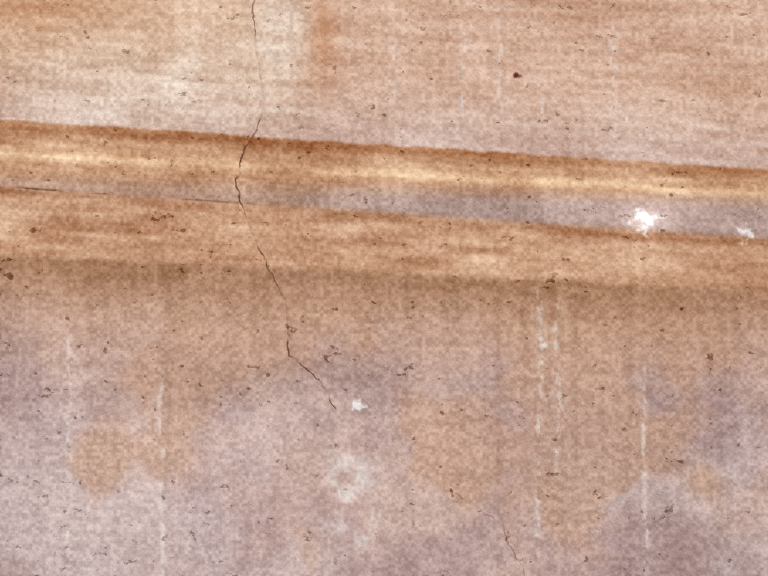
Give the GLSL for this texture, as a Shadertoy shader.

```glsl
float hash(vec2 p) {
    return fract(sin(dot(p, vec2(127.1, 311.7))) * 43758.545);
}
float noise(vec2 p) {
    vec2 i = floor(p), f = fract(p);
    f = f * f * (3.0 - 2.0 * f);
    return mix(mix(hash(i), hash(i + vec2(1, 0)), f.x),
               mix(hash(i + vec2(0, 1)), hash(i + vec2(1, 1)), f.x), f.y);
}
float fbm(vec2 p) {
    float sum = 0.0;
    for (float amp = 0.5; amp > 0.03; amp *= 0.5) {
        sum += amp * noise(p);
        p = mat2(1.6, 1.2, -1.2, 1.6) * p + 7.3;
    }
    return sum;
}
float blob(vec2 p, vec2 center, vec2 radius) {
    vec2 d = (p - center) / radius;
    return exp(-dot(d, d));
}
float ridge(float y, float height, float width) {
    return exp(-pow(abs(y - height) / width, 2.0));
}
// Soft step that rises above the given height
float above(float y, float height, float blur) {
    return smoothstep(-blur, blur, y - height);
}
float segmentDistance(vec2 p, vec2 a, vec2 b) {
    vec2 d = b - a;
    return length(p - a - d * clamp(dot(p - a, d) / dot(d, d), 0.0, 1.0));
}

float crack(vec2 p, float pixel) {
    const vec2 path[16] = vec2[](
        vec2(.441, 1.01), vec2(.443, .913), vec2(.458, .826), vec2(.448, .774),
        vec2(.427, .743), vec2(.410, .688), vec2(.429, .609), vec2(.462, .545),
        vec2(.493, .479), vec2(.503, .384), vec2(.547, .349), vec2(.582, .292),
        vec2(.66, .22), vec2(.78, .15), vec2(.87, .09), vec2(.917, -.01));
    vec2 q = p + 0.012 * (vec2(fbm(p * 60.0), fbm(p * 60.0 + 31.0)) - 0.5);
    float ink = 0.0;
    for (int i = 0; i < 15; i++) {
        float strength = i < 3 ? 0.5 : (i < 11 ? 0.75 : (i < 13 ? 0.08 : 0.35));
        float d = segmentDistance(q, path[i], path[i + 1]);
        ink = max(ink, strength * (1.0 - smoothstep(0.0, 0.001 + pixel, d)));
    }
    return ink * (0.2 + smoothstep(.25, .75, noise(p * 60.0)));
}

// Pale vertical runs: x, lower end, upper end
float drips(vec2 p) {
    const vec3 runs[10] = vec3[](
        vec3(.804, .75, .94), vec3(.868, .81, .97), vec3(.94, .75, .87), vec3(1.066, .72, .97),
        vec3(.69, .82, .93), vec3(.937, .04, .49), vec3(.968, .2, .47), vec3(1.122, .0, .36),
        vec3(.118, .05, .42), vec3(.278, .0, .35));
    float sum = 0.0;
    for (int i = 0; i < 10; i++) {
        vec3 r = runs[i];
        float x = r.x + 0.012 * (noise(vec2(p.y * 14.0, r.x * 90.0)) - 0.5);
        float span = above(p.y, r.y, 0.05) * (1.0 - above(p.y, r.z, 0.05));
        sum += span * (ridge(p.x, x, 0.004) + 0.3 * ridge(p.x, x, 0.016));
    }
    return sum * smoothstep(0.35, 0.65, fbm(p * vec2(120, 70)));
}

float splash(vec2 p, vec2 center, float radius) {
    float d = length((p - center) * vec2(0.75, 1.0)) / radius;
    return smoothstep(0.1, 0.9, 1.0 - d + 2.4 * (fbm(p * 85.0) - 0.5));
}

vec3 upperWall(vec2 p, float cloud, float streak) {
    vec3 c = mix(vec3(.84, .71, .61), vec3(.81, .66, .57), smoothstep(.4, .65, p.x));
    c = mix(c, vec3(.79, .68, .64), 0.8 * (1.0 - above(p.y + .06 * p.x, .85, .08)));
    float cream = blob(p, vec2(.27, .86), vec2(.22, .09)) + 2.0 * blob(p, vec2(.49, .97), vec2(.045, .11));
    c = mix(c, vec3(.93, .86, .80), clamp(cream * (0.2 + cloud), 0.0, 0.85));
    c -= vec3(.04, .09, .12) * (blob(p, vec2(0, 1), vec2(.35, .08)) + blob(p, vec2(.56, .93), vec2(.025, .08)));
    return c + vec3(.15, .20, .22) * (streak + cloud - 0.97);
}

vec3 ledge(vec2 p, float top, float cloud, float streak) {
    float grooveTop = 0.690 - 0.031 * p.x, grooveBottom = 0.676 - 0.068 * p.x;
    vec3 c = mix(vec3(.79, .62, .50), vec3(.76, .58, .45), above(p.y, grooveTop, .015));
    c = mix(c, vec3(.90, .75, .60), (.3 + cloud) * ridge(p.y, .735 - .055 * p.x, .009));
    c -= vec3(.09, .12, .13) * ridge(p.y, top - .005, .013);
    c += vec3(.23, .28, .29) * (streak + cloud - 0.97);
    float groove = above(p.y, grooveBottom, .007) * (1.0 - above(p.y, grooveTop, .022));
    groove *= 0.5 + 0.4 * smoothstep(.45, .7, p.x);
    c = mix(c, vec3(.69, .595, .57) + (cloud - 0.48) * 0.25, groove);
    c -= vec3(.14, .17, .18) * ridge(p.y, grooveBottom - .009, .012) * smoothstep(.3, .65, cloud);
    return c - .25 * ridge(p.y, grooveBottom, .002) * smoothstep(.45, .65, streak) * (1.0 - smoothstep(.3, .5, p.x));
}

vec3 lowerWall(vec2 p, float foot, float cloud, float streak) {
    vec3 c = mix(vec3(.70, .595, .58), vec3(.785, .67, .63), smoothstep(.3, .65, cloud));
    float pale = fbm(p * 6.0 + 17.0) + .1 * blob(p, vec2(.1, .2), vec2(.3, .25));
    c = mix(c, vec3(.83, .76, .75), 0.7 * smoothstep(.42, .68, pale) * (1.0 - above(p.y, .25, .2)));
    c = mix(c, vec3(.78, .62, .52), 0.6 * smoothstep(.5, .65, fbm(p * 5.0 + 4.0)));
    c -= 0.05 * (blob(p, vec2(.4, .34), vec2(.35, .05)) + blob(p, vec2(1.35, .05), vec2(.35, .3)));
    c = mix(c, vec3(.76, .60, .50), 0.75 * above(p.y, foot - .14, .1));
    c = mix(c, vec3(.63, .46, .34), min(above(p.y, foot - .045, .06) * (0.5 + 0.8 * cloud), 1.0));
    float chalk = blob(p, vec2(.61, .15), vec2(.05, .08)) + blob(p, vec2(.64, .075), vec2(.035, .02));
    c = mix(c, vec3(.86, .81, .79), min(chalk, 1.0) * smoothstep(.3, .7, fbm(p * 35.0)));
    return c + (streak - 0.48) * 0.08 + .05 * (noise(p * vec2(45, 4)) - .5);
}

void mainImage(out vec4 fragColor, in vec2 fragCoord) {
    vec2 p = fragCoord / iResolution.y;
    float cloud = fbm(p * 8.0), pixel = 1.0 / iResolution.y;
    float streak = fbm(vec2(p.x * 12.0, (p.y + 0.055 * p.x) * 85.0));
    float wobble = 0.006 * (fbm(p * vec2(30, 8)) - 0.5);
    float top = 0.792 - 0.065 * p.x + wobble, foot = 0.557 - 0.045 * p.x + wobble;
    // Wall and moulding
    vec3 color = lowerWall(p, foot, cloud, streak);
    color = mix(color, ledge(p, top, cloud, streak), above(p.y, foot, .008));
    color = mix(color, upperWall(p, cloud, streak), above(p.y, top, .002 + pixel));
    // Stains, chips and crack
    color = mix(color, vec3(.88, .82, .79), min(drips(p) * 0.6, 0.6));
    float chips = splash(p, vec2(1.12, .618), .022) + splash(p, vec2(1.295, .597), .018)
        + splash(p, vec2(.622, .297), .012) + splash(p, vec2(.946, .4), .008);
    color = mix(color, vec3(.94, .92, .91), min(chips, 1.0) * 0.9);
    color += 0.14 * blob(p, vec2(1.12, .618), vec2(.04, .025));
    color = mix(color, vec3(.4, .2, .18), splash(p, vec2(.894, .868), .009));
    color = mix(color, vec3(.42, .28, .21), crack(p, pixel));
    // Pits and grain
    color -= 0.22 * smoothstep(.70, .82, fbm(p * vec2(60, 80) + 9.0));
    color += 0.26 * (fbm(p * 170.0) - 0.485);
    fragColor = vec4(clamp(color, 0.0, 1.0), 1.0);
}
```
